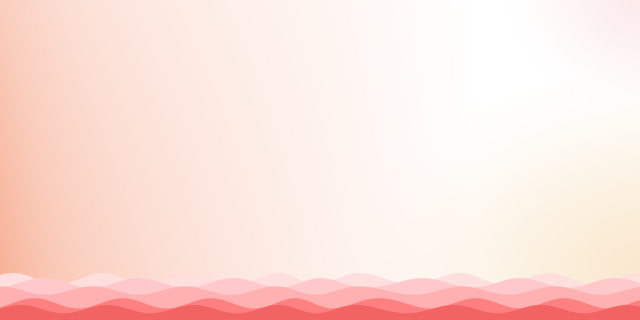
Give the GLSL for this background, as a WebGL 1 fragment shader.

```glsl
precision highp float;

uniform vec2 u_resolution;

const float TAU = 6.283185;

// Soft round falloff: 1 at the center, 0 at the radius
float glow(vec2 p, vec2 center, vec2 radius) {
    float fade = clamp(1.0 - length((p - center) / radius), 0.0, 1.0);
    return fade * fade * (3.0 - 2.0 * fade);
}

// Peach light from the left, cream and pink corners around white
vec3 backdrop(vec2 p) {
    const vec3 peachLoss = vec3(0.025, 0.25, 0.335);
    const vec3 creamLoss = vec3(0.02, 0.09, 0.19);
    const vec3 pinkLoss = vec3(0.01, 0.085, 0.08);

    float slope = 0.6 * max(1.0 - p.x / 1.5, 0.0);
    float rim = 0.4 * exp(-5.0 * p.x);
    float peach = (slope + rim) * mix(1.3, 0.78, p.y);
    float cream = glow(p, vec2(2.08, 0.12), vec2(1.05, 0.72));
    float pink = glow(p, vec2(2.04, 1.03), vec2(0.5, 0.42));
    return vec3(1.0) - peachLoss * peach - creamLoss * cream - pinkLoss * pink;
}

// Slightly uneven spacing of the crests
float warpX(float x) {
    float d = (x - 1.09) / 0.17;
    return x + 0.035 * exp(-d * d);
}

// Paints everything below a wavy line
vec3 addWave(vec3 base, vec3 color, vec2 p, float level, float height,
             float period, float crest, float pixel) {
    float top = level + height * cos(TAU * (warpX(p.x) - crest) / period);
    return mix(base, color, smoothstep(-pixel, pixel, top - p.y));
}

void main() {
    vec2 p = gl_FragCoord.xy / u_resolution * vec2(2.0, 1.0);
    float pixel = 0.75 / u_resolution.y;

    vec3 color = backdrop(p);

    // Waves from back to front
    color = addWave(color, vec3(1.0, 0.87, 0.87), p, 0.129, 0.018, 0.279, 0.041, pixel);
    color = addWave(color, vec3(1.0, 0.79, 0.795), p, 0.116, 0.015, 0.298, 0.135, pixel);
    color = addWave(color, vec3(1.0, 0.69, 0.69), p, 0.092, 0.013, 0.289, 0.0, pixel);
    color = addWave(color, vec3(1.0, 0.5, 0.5), p, 0.052, 0.016, 0.276, 0.107, pixel);
    color = addWave(color, vec3(0.95, 0.39, 0.39), p, 0.034, 0.013, 0.271, 0.064, pixel);

    gl_FragColor = vec4(color, 1.0);
}
```
